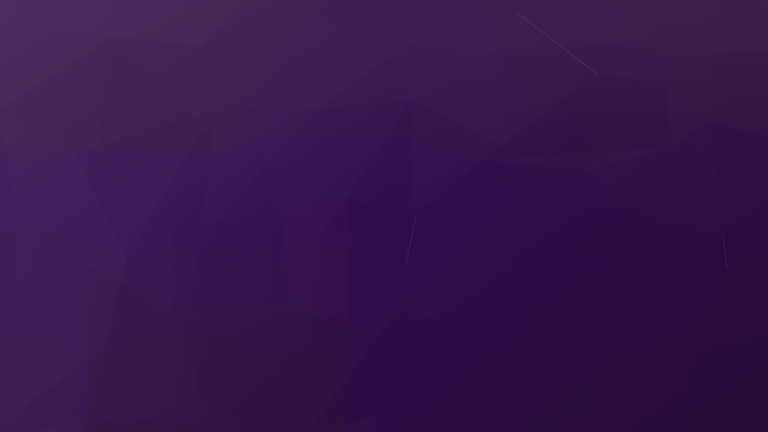
Reproduce this background procedurally as a Shadertoy shader.

```glsl
// Dark violet low-poly backdrop: faceted gradient, folded ridges and faint hairlines.
#define CELL 0.235
#define JITTER 0.58
#define FACET_CONTRAST 0.013
#define FACET_FLATNESS 0.4
#define HAIR_ALPHA 0.17
#define ASPECT 1.7778

float pixelSize;

float hash(vec2 p) {
    vec3 q = fract(vec3(p.xyx) * 0.1031);
    q += dot(q, q.yzx + 33.33);
    return fract((q.x + q.y) * q.z);
}

// Antialiased step, one where d is positive
float side(float d) { return smoothstep(-pixelSize, pixelSize, d); }
float hinge(float x, float knot) { return max(x - knot, 0.0); }

// Signed distance to a line, positive on the right of a to b
float lineSide(vec2 p, vec2 a, vec2 b) {
    vec2 d = normalize(b - a);
    return (p.x - a.x) * d.y - (p.y - a.y) * d.x;
}

// Clockwise convex quad
float quad(vec2 p, vec2 a, vec2 b, vec2 c, vec2 d) {
    return side(min(min(lineSide(p, a, b), lineSide(p, b, c)),
                    min(lineSide(p, c, d), lineSide(p, d, a))));
}

float hairline(vec2 p, vec2 a, vec2 b) {
    vec2 pa = p - a, ba = b - a;
    float d = length(pa - ba * clamp(dot(pa, ba) / dot(ba, ba), 0.0, 1.0));
    return smoothstep(pixelSize, 0.0, d);
}

vec3 blend3(vec3 a, vec3 b, vec3 c, float t) {
    return t < 0.5 ? mix(a, b, t * 2.0) : mix(b, c, t * 2.0 - 1.0);
}

// Smooth colour field beneath the facets
vec3 baseColor(vec2 p) {
    float u = clamp(p.x / ASPECT, 0.0, 1.0);
    vec3 top = blend3(vec3(0.295, 0.18, 0.395), vec3(0.24, 0.12, 0.345), vec3(0.228, 0.115, 0.29), u);
    vec3 middle = blend3(vec3(0.245, 0.13, 0.365), vec3(0.185, 0.06, 0.30), vec3(0.17, 0.06, 0.255), u);
    vec3 bottom = blend3(vec3(0.23, 0.115, 0.315), vec3(0.17, 0.06, 0.265), vec3(0.148, 0.052, 0.21), u);
    return blend3(bottom, middle, top, clamp(p.y, 0.0, 1.0));
}

vec2 vertexAt(vec2 id) {
    return (id + (vec2(hash(id + 17.0), hash(id + 53.0)) - 0.5) * JITTER) * CELL;
}

// One triangle: rgb is weighted colour, a is weight
vec4 facet(vec2 p, vec2 a, vec2 b, vec2 c, float seed) {
    float inside = min(min(lineSide(p, a, b), lineSide(p, b, c)), lineSide(p, c, a));
    vec2 centre = (a + b + c) / 3.0;
    vec3 color = baseColor(mix(p, centre, FACET_FLATNESS));
    float contrast = FACET_CONTRAST * mix(1.0, 0.3, smoothstep(0.3, 1.3, centre.x - 0.5 * centre.y));
    return vec4(color + (seed - 0.5) * contrast * vec3(1.0, 0.8, 0.9), 1.0) * side(inside);
}

vec3 facetMesh(vec2 p) {
    vec4 sum = vec4(baseColor(p), 1.0) * 0.001;
    for (int j = -1; j <= 1; j++)
    for (int i = -1; i <= 1; i++) {
        vec2 id = floor(p / CELL) + vec2(i, j);
        vec2 a = vertexAt(id), c = vertexAt(id + 1.0);
        sum += facet(p, a, vertexAt(id + vec2(0, 1)), c, hash(id + 5.0));
        sum += facet(p, a, c, vertexAt(id + vec2(1, 0)), hash(id + 91.0));
    }
    return sum.rgb / sum.a;
}

// Height of the long fold running across the canvas
float ridge(float x) {
    return 0.653 - 0.058 * hinge(x, 0.231) + 0.567 * hinge(x, 0.505) - 0.530 * hinge(x, 0.613)
         - 0.320 * hinge(x, 0.954) + 0.239 * hinge(x, 1.116) + 0.368 * hinge(x, 1.354)
         + 0.432 * hinge(x, 1.556) - 0.936 * hinge(x, 1.639);
}

// Large planes that catch or lose a little light
vec3 broadFacets(vec2 p) {
    vec3 warm = vec3(0.009, -0.004, -0.002), light = vec3(0.007, 0.007, 0.006);
    return warm * quad(p, vec2(0.653, 0.507), vec2(0.81, 0.535), vec2(0.803, 0.225), vec2(0.676, 0.282))
         + light * quad(p, vec2(0.81, 0.535), vec2(0.954, 0.685), vec2(1.116, 0.63), vec2(0.963, 0.498))
         - light * quad(p, vec2(0.398, 0.278), vec2(0.40, 0.472), vec2(0.653, 0.507), vec2(0.676, 0.282))
         - light * quad(p, vec2(0.40, 0.472), vec2(0.505, 0.637), vec2(0.613, 0.692), vec2(0.653, 0.507)) * 0.6
         - light * quad(p, vec2(0.225, 0.653), vec2(0.25, 0.912), vec2(0.394, 0.803), vec2(0.505, 0.637)) * 0.8
         - light * quad(p, vec2(1.116, 0.63), vec2(1.382, 0.829), vec2(1.54, 0.81), vec2(1.556, 0.66)) * 1.3
         + light * quad(p, vec2(1.354, 0.606), vec2(1.639, 0.718), vec2(1.676, 0.449), vec2(1.54, 0.468)) * 0.7;
}

void mainImage(out vec4 fragColor, in vec2 fragCoord) {
    vec2 p = fragCoord / iResolution.y;
    pixelSize = 1.0 / iResolution.y;
    vec3 color = facetMesh(p) + broadFacets(p);

    // Greyer slope above the ridge, violet valley below it
    float above = side(p.y - ridge(p.x));
    color += mix(vec3(-0.005, -0.008, 0.001), vec3(0.002, 0.005, -0.010), above);

    // Muted wedge in the upper left
    float wedge = above * side(0.82 + 0.4 * p.x - p.y) * side(0.505 + 0.65 * (p.y - 0.637) - p.x);
    color += wedge * vec3(0.002, 0.006, -0.020);

    // Step beside the dark valley, and the muted lower left
    float leftOfValley = side(0.805 + 0.96 * hinge(p.y, 0.535) - p.x);
    color += (1.0 - above) * leftOfValley * vec3(0.007, 0.009, 0.001);
    float lowerFold = 0.386 - 0.56 * hinge(p.x, 0.204) + 0.56 * hinge(p.x, 0.398) - 0.14 * hinge(p.x, 0.676);
    color += leftOfValley * side(p.x - 0.204) * side(lowerFold - p.y) * vec3(-0.009, -0.003, -0.024);

    // Hairlines along three creases
    float hair = hairline(p, vec2(1.197, 0.97), vec2(1.382, 0.829));
    hair = max(hair, hairline(p, vec2(0.963, 0.498), vec2(0.94, 0.391)));
    hair = max(hair, hairline(p, vec2(1.674, 0.449), vec2(1.683, 0.38)));
    fragColor = vec4(mix(color, vec3(0.55, 0.40, 0.60), hair * HAIR_ALPHA), 1.0);
}
```
